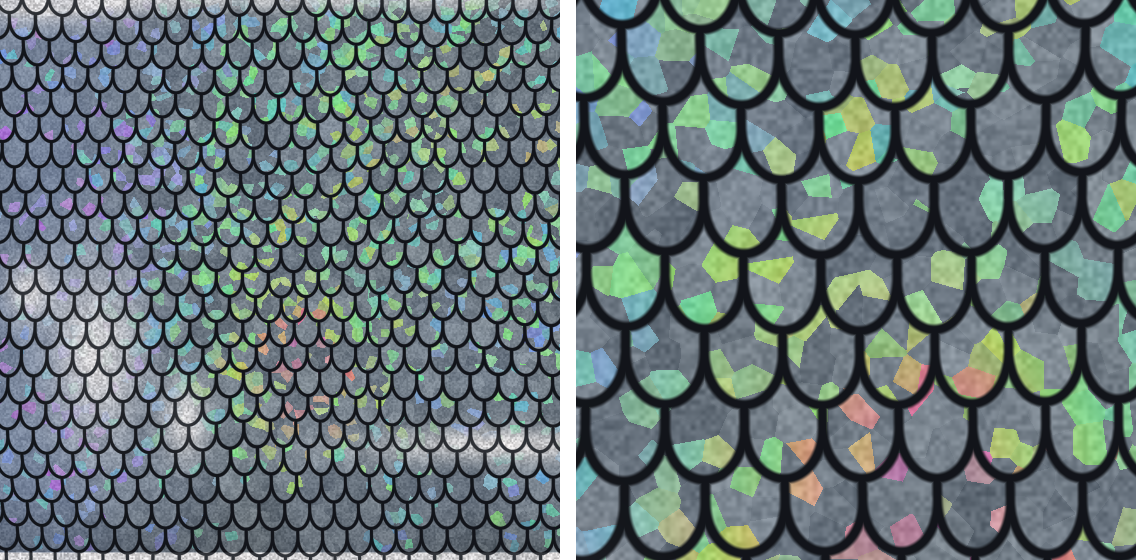
Left, the full canvas; right, a detail of the centre.
A three.js fragment shader for this pattern:

```glsl
varying vec2 vUv;

const vec2 REPEATS = vec2(22.0, 22.0);
const float DOME_DEPTH = 0.7;
const float LINE_HALF_WIDTH = 0.065;
const float SOFTNESS = 0.03;

const vec3 INK = vec3(0.07, 0.08, 0.10);
const vec3 SLATE = vec3(0.34, 0.38, 0.42);
const vec3 STEEL = vec3(0.55, 0.59, 0.62);
const vec3 BLUE_STEEL = vec3(0.48, 0.55, 0.70);
const vec3 SILVER = vec3(0.87, 0.86, 0.86);

float hash(vec2 p) {
  vec3 q = fract(p.xyx * vec3(0.1031, 0.1030, 0.0973));
  q += dot(q, q.yzx + 33.33);
  return fract((q.x + q.y) * q.z);
}

float noise(vec2 p) {
  vec2 i = floor(p);
  vec2 f = fract(p);
  f = f * f * (3.0 - 2.0 * f);
  float low = mix(hash(i), hash(i + vec2(1.0, 0.0)), f.x);
  float high = mix(hash(i + vec2(0.0, 1.0)), hash(i + vec2(1.0, 1.0)), f.x);
  return mix(low, high, f.y);
}

vec3 spectrum(float hue) {
  return 0.5 + 0.5 * cos(6.2832 * (hue - vec3(0.0, 0.333, 0.667)));
}

float glow(vec2 p, vec2 center, vec2 radius) {
  vec2 d = (p - center) / radius;
  return exp(-dot(d, d));
}

// Approximate signed distance to an ellipse, negative inside
float ellipse(vec2 p, vec2 radius) {
  float k = length(p / radius);
  return k * (k - 1.0) / max(length(p / (radius * radius)), 0.001);
}

// Horizontal offset from the middle of the nearest scale in a row
float scaleOffset(float x, float row) {
  return fract(x + 0.5 * mod(row, 2.0)) - 0.5;
}

// Scale center in xy, distance to its outline in z
vec3 scales(vec2 p) {
  float row = floor(p.y);
  float y = p.y - row;
  float upperX = scaleOffset(p.x, row + 1.0);
  float lean = 0.07 * (1.0 - y);
  float dome = ellipse(vec2(upperX, y - 1.0), vec2(0.5, DOME_DEPTH));
  float inDome = step(dome, 0.0);
  float x = mix(scaleOffset(p.x, row), upperX, inDome);
  float side = 0.5 - abs(x) + lean * step(0.0, x) * inDome;
  return vec3(p.x - x, row + inDome, min(abs(dome), side));
}

// Random identity of the nearest shard of foil
float shard(vec2 p) {
  vec2 cell = floor(p);
  float nearest = 9.0;
  float id = 0.0;
  for (int j = -1; j <= 1; j++) {
    for (int i = -1; i <= 1; i++) {
      vec2 c = cell + vec2(float(i), float(j));
      vec2 d = c + vec2(hash(c), hash(c + 51.7)) - p;
      float dist = dot(d, d);
      if (dist < nearest) {
        nearest = dist;
        id = hash(c + 17.3);
      }
    }
  }
  return id;
}

// Broad silver reflections over folds of the cloth
float sheen(vec2 uv) {
  float s = glow(uv, vec2(0.17, 0.37), vec2(0.08, 0.15));
  s += glow(uv, vec2(0.33, 0.25), vec2(0.04, 0.07));
  s += glow(uv, vec2(0.90, 0.205), vec2(0.24, 0.03));
  s += glow(uv, vec2(0.05, 0.48), vec2(0.04, 0.05));
  s += 1.2 * glow(uv, vec2(0.06, 1.0), vec2(0.20, 0.04));
  s += 0.7 * glow(uv, vec2(0.60, 1.0), vec2(0.50, 0.02));
  s += 1.0 - smoothstep(0.012, 0.015, uv.y);
  return min(s, 1.0);
}

float regionHue(vec2 uv) {
  float hue = mix(0.62, 0.48, smoothstep(0.1, 0.45, uv.x));
  hue = mix(hue, 0.27, glow(uv, vec2(0.85, 0.78), vec2(0.30, 0.20)));
  return mix(hue, 0.02, glow(uv, vec2(0.54, 0.36), vec2(0.14, 0.20)));
}

vec3 foil(vec2 uv, vec2 p, vec2 center) {
  float tone = hash(floor(center * 2.0 + 0.5) + 7.0);
  float id = shard(p * 2.6 + tone * 5.0);
  float grain = noise(uv * 330.0) - 0.5;
  float shine = sheen(uv);
  vec3 color = mix(SLATE, STEEL, 0.55 * tone + 0.45 * fract(id * 7.0));
  float blue = 0.7 * (1.0 - smoothstep(0.05, 0.4, uv.x)) + 0.3 * noise(uv * 9.0);
  color = mix(color, BLUE_STEEL, 0.55 * blue);

  // Iridescent shards, strongest in the middle and to the right
  float region = smoothstep(0.0, 0.4, uv.x) * smoothstep(0.02, 0.4, uv.y);
  float chance = mix(0.12, 0.35, region) * (0.5 + noise(uv * 7.0));
  float flash = step(1.0 - chance, id) * (1.0 - 0.7 * shine);
  float hue = regionHue(uv) + 0.35 * (fract(id * 43.0) - 0.5);
  vec3 pastel = mix(vec3(0.78), spectrum(hue), 0.28 + 0.25 * tone);
  color = mix(color, pastel, flash * (0.55 + 0.4 * fract(id * 19.0)));

  color = mix(color, SILVER, shine * (0.75 + 0.25 * tone));
  color *= mix(0.84, 1.0, smoothstep(0.0, 0.18, uv.y + shine));
  return color + grain * (0.13 + 0.18 * shine);
}

void main() {
  // Slight stretch of the cloth
  vec2 bend = vec2(noise(vUv * 4.0), noise(vUv * 4.0 + 20.0)) - 0.5;
  vec2 p = vUv * REPEATS + bend * 0.5;
  vec3 tile = scales(p);
  float body = smoothstep(LINE_HALF_WIDTH - SOFTNESS, LINE_HALF_WIDTH + SOFTNESS, tile.z);
  vec3 ink = INK + 0.12 * sheen(vUv);
  gl_FragColor = vec4(mix(ink, foil(vUv, p, tile.xy), body), 1.0);
}
```
